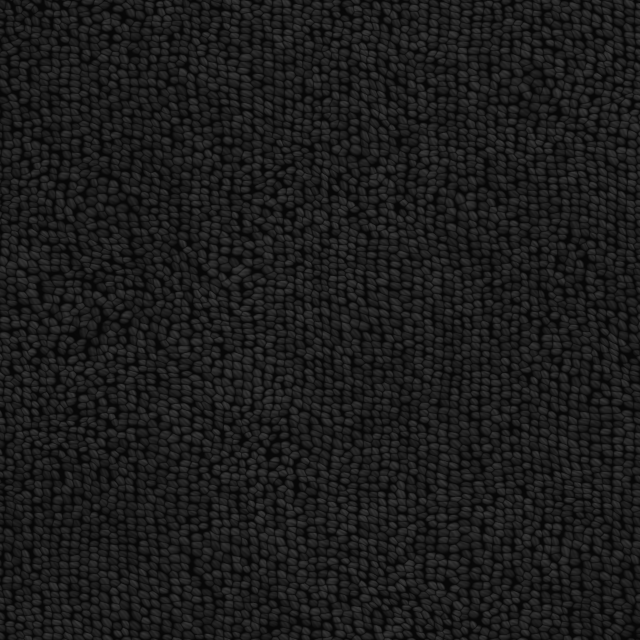
This texture is drawn by a WebGL 1 fragment shader. Its source:

```glsl
precision highp float;
// Black loop-pile carpet: small tilted yarn loops packed in loose columns.
// Each loop is an elliptical dome on a jittered grid; the highest dome wins,
// is lit from above, darkened at its creases and combed with fine strands.

#define COLUMNS 64.0
#define ROWS 88.0
#define LOOP_RADII vec2(0.92, 0.64)
#define TILT -0.35
#define TILT_SPREAD 1.1
#define JITTER 0.5
#define STRAND_FREQUENCY 9.0
#define STRAND_DEPTH 0.13
#define FUZZ 0.16
#define SHADOW_GREY 0.028
#define LIGHT_GREY 0.2

uniform vec2 u_resolution;

float hash(vec2 p) {
  return fract(sin(dot(p, vec2(127.1, 311.7))) * 43758.5453);
}

float valueNoise(vec2 p) {
  vec2 cell = floor(p);
  vec2 f = fract(p);
  f = f * f * (3.0 - 2.0 * f);
  float low = mix(hash(cell), hash(cell + vec2(1.0, 0.0)), f.x);
  float high = mix(hash(cell + vec2(0.0, 1.0)), hash(cell + 1.0), f.x);
  return mix(low, high, f.y);
}

vec2 rotate(vec2 p, float angle) {
  float c = cos(angle);
  float s = sin(angle);
  return vec2(c * p.x + s * p.y, c * p.y - s * p.x);
}

// Brightness of the pile, from 0 in the gaps to about 1 on the loop tops.
float pileTone(vec2 uv) {
  // Gentle warp keeps the columns from running ruler-straight.
  vec2 warp = vec2(valueNoise(uv * 9.0), valueNoise(uv * 11.0 + 40.0)) - 0.5;
  vec2 grid = (uv + warp * 0.018) * vec2(COLUMNS, ROWS);
  float disorder = mix(0.5, 1.35, valueNoise(uv * 7.0 + 90.0));
  vec2 cellShape = vec2(ROWS / COLUMNS, 1.0);

  float best = -0.8;
  float second = -0.8;
  vec2 bestLocal = vec2(1.0, 0.0);
  vec2 bestCell = vec2(0.0);

  for (int i = -1; i <= 1; i++) {
    float column = floor(grid.x) + float(i);
    float y = grid.y + hash(vec2(column, 7.3));
    for (int j = -1; j <= 1; j++) {
      vec2 cell = vec2(column, floor(y) + float(j));
      vec2 jitter = vec2(hash(cell + 3.1), hash(cell + 17.7)) - 0.5;
      vec2 center = cell + 0.5 + jitter * JITTER * disorder;
      vec2 offset = (vec2(grid.x, y) - center) * cellShape;
      float angle = TILT + (hash(cell + 29.3) - 0.5) * TILT_SPREAD * disorder;
      float size = mix(0.85, 1.15, hash(cell + 51.9));
      vec2 local = rotate(offset, angle) / (LOOP_RADII * size);
      float height = 1.0 - dot(local, local) + 0.35 * hash(cell + 71.3);
      if (height > best) {
        second = best;
        best = height;
        bestLocal = local;
        bestCell = cell;
      } else {
        second = max(second, height);
      }
    }
  }

  // Dome shading, lit from the top and slightly from the left.
  float dome = smoothstep(0.0, 0.9, 1.0 - dot(bestLocal, bestLocal));
  float crease = mix(0.45, 1.0, smoothstep(0.0, 0.4, best - second));
  float light = 0.7 + 0.36 * bestLocal.y - 0.1 * bestLocal.x;
  float yarn = mix(0.75, 1.25, hash(bestCell + 83.7));

  // Twisted strands on each loop, and loose fibres across the whole pile.
  float phase = 6.2832 * hash(bestCell + 97.1);
  float strand = sin(dot(bestLocal, vec2(0.45, 0.9)) * STRAND_FREQUENCY + phase);
  vec2 fibre = rotate(uv, -0.65) * vec2(110.0, 330.0);
  float fuzz = valueNoise(fibre) - 0.5;

  float tone = dome * crease * light * yarn;
  tone *= 1.0 + STRAND_DEPTH * strand;
  tone += FUZZ * fuzz * (0.35 + dome);
  return tone * mix(0.88, 1.12, valueNoise(uv * 5.0 + 13.0));
}

void main() {
  // Four samples per pixel smooth the loop edges.
  float tone = 0.0;
  for (int i = 0; i < 2; i++) {
    for (int j = 0; j < 2; j++) {
      vec2 subpixel = (vec2(float(i), float(j)) - 0.5) * 0.5;
      tone += 0.25 * pileTone((gl_FragCoord.xy + subpixel) / u_resolution.y);
    }
  }
  float grey = mix(SHADOW_GREY, LIGHT_GREY, clamp(tone, 0.0, 1.1));
  gl_FragColor = vec4(vec3(grey), 1.0);
}
```
